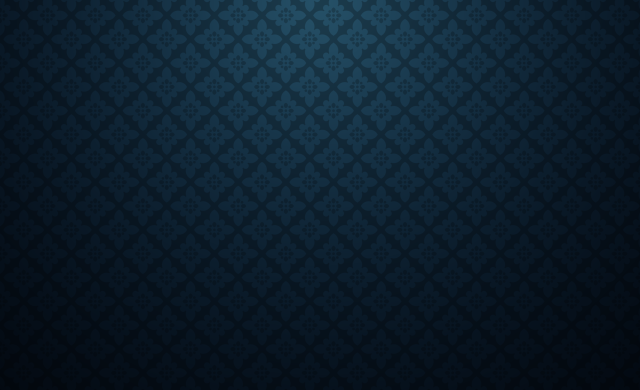
Give the GLSL for this pattern, as a Shadertoy shader.

```glsl
const float CELL = 0.0611;                  // half the motif spacing
const vec2 MOTIF_ORIGIN = vec2(0.733, 0.9605);
const vec3 GLOW_COLOR = vec3(0.13, 0.28, 0.36);
const vec3 GLOW_FALLOFF = vec3(1.80, 1.54, 1.28);

float circle(vec2 p, vec2 center, float radius) {
    return length(p - center) - radius;
}

float fill(float dist, float blur) {
    return 1.0 - smoothstep(-blur, blur, dist);
}

// Staggered diamond cells, each with its centre at zero
vec2 diamondRepeat(vec2 p) {
    vec2 r = 0.5 * vec2(p.x + p.y, p.x - p.y);
    r -= floor(r + 0.5);
    return vec2(r.x + r.y, r.x - r.y);
}

// Pointed leaf along x, for the half plane y >= 0
float leaf(vec2 p, float middle, float halfLength, float halfWidth) {
    float radius = (halfLength * halfLength + halfWidth * halfWidth) / (2.0 * halfWidth);
    return circle(p, vec2(middle, halfWidth - radius), radius);
}

float damask(vec2 q, float blur) {
    // Fold into one eighth of the motif
    q = abs(q);
    if (q.y > q.x) q = q.yx;

    // Leaves, side lobes and solid heart
    float body = leaf(q, 0.53, 0.32, 0.20);
    body = min(body, circle(q, vec2(0.31), 0.13));
    body = min(body, (q.x + q.y - 0.60) * 0.7071);

    // Cut out the small blossom
    float blossom = leaf(q, 0.22, 0.11, 0.085);
    blossom = min(blossom, circle(q, vec2(0.16), 0.055));
    blossom = min(blossom, circle(q, vec2(0.0), 0.055));
    return fill(body, blur) * (1.0 - 0.85 * fill(blossom, blur));
}

vec3 topGlow(vec2 p, vec2 center) {
    float fade = pow(length(p - center), 1.31);
    return GLOW_COLOR * exp(-GLOW_FALLOFF * fade);
}

void mainImage(out vec4 fragColor, in vec2 fragCoord) {
    vec2 p = fragCoord / iResolution.y;
    float aspect = iResolution.x / iResolution.y;
    float blur = 0.7 / (iResolution.y * CELL);

    vec2 q = diamondRepeat((p - MOTIF_ORIGIN) / CELL);
    float pattern = damask(q, blur);

    // Tint the glow with the woven pattern
    vec3 color = topGlow(p, vec2(0.5 * aspect, 1.0));
    color *= mix(0.83, 1.12, pattern);
    fragColor = vec4(color, 1.0);
}
```
